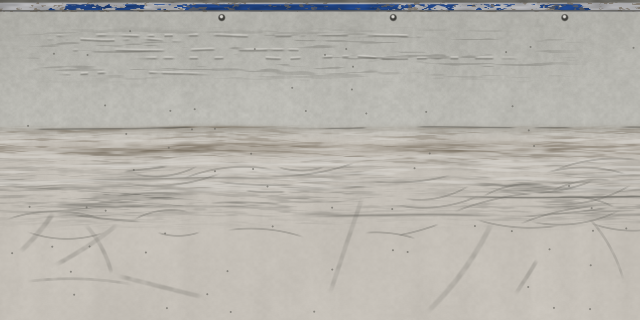
Give the GLSL for this texture, as a WebGL 2 fragment shader.

```glsl
#version 300 es
precision highp float;
// A worn, pale metal panel below a chipped blue rail, with a row of rivets.
// Stretched value noise makes the rubbed bands and streaks; bent segments
// make the scuffs. Units are canvas heights, y measured down from the top.
#define UPPER_PAINT vec3(.695, .692, .667)
#define LOWER_PAINT vec3(.772, .752, .72)
#define BROWN vec3(.43, .385, .32)
#define GREY vec3(.4, .395, .37)
#define BARE vec3(.86, .85, .83)
#define RAIL_BLUE vec3(.11, .24, .47)
#define RAIL_GREY vec3(.66, .66, .67)
#define RAIL_BOTTOM .035
#define RIVET_RADIUS .0105
#define GRAIN .045
#define SCUFF_COUNT 34

uniform vec2 u_resolution;
out vec4 outColor;

float hash(vec2 p) { return fract(sin(dot(p, vec2(127.1, 311.7))) * 43758.5453); }

float noise(vec2 p) {
  vec2 i = floor(p), f = fract(p);
  f = f * f * (3. - 2. * f);
  return mix(mix(hash(i), hash(i + vec2(1, 0)), f.x),
             mix(hash(i + vec2(0, 1)), hash(i + 1.), f.x), f.y);
}

float fbm(vec2 p) {
  return .5 * noise(p) + .3 * noise(p * 2.1 + 7.3) + .2 * noise(p * 4.3 + 19.1);
}

float span(float x, float a, float b, float soft) {
  return smoothstep(a - soft, a + soft, x) * (1. - smoothstep(b - soft, b + soft, x));
}

float ridge(float y, float centre, float width) {
  float d = (y - centre) / width;
  return exp(-d * d);
}

// Long horizontal fibres of wear, from 0 to 1.
float streaks(vec2 p, float seed) {
  float n = .6 * noise(p * vec2(5, 105) + seed) + .4 * noise(p * vec2(19, 210) - seed);
  return smoothstep(.45, .8, n);
}

// Bent segment that fades at both ends.
float scuff(vec2 p, vec2 a, vec2 b, float bend, float width) {
  vec2 along = b - a;
  float t = clamp(dot(p - a, along) / dot(along, along), 0., 1.);
  float arch = 4. * t * (1. - t);
  vec2 spine = a + along * t + vec2(-along.y, along.x) * bend * arch;
  return (1. - smoothstep(.3 * width, width, length(p - spine))) * smoothstep(0., .5, arch);
}

vec3 rail(vec2 p, float px) {
  float cover = .12 + .75 * span(p.x, .6, 1.25, .04) + .36 * span(p.x, .14, .6, .03)
    + .3 * span(p.x, 1.25, 1.62, .05) + .48 * span(p.x, 1.66, 1.86, .04);
  float chips = fbm(p * vec2(32, 95));
  float blue = smoothstep(-.05, .05, cover - chips) * span(p.y, .013, .033, .003);
  vec3 c = RAIL_GREY + .16 * (noise(p * vec2(24, 130)) - .5);
  c = mix(c, RAIL_BLUE * (.85 + .4 * noise(p * vec2(30, 150))), blue);
  c = mix(c, BROWN, .65 * smoothstep(.58, .72, fbm(p * vec2(50, 110) + 41.)));
  c = mix(GREY * .9 + .1 * noise(p * vec2(30, 90)), c, smoothstep(.006, .006 + 1.5 * px, p.y));
  return mix(c, GREY * .75, .85 * ridge(p.y, RAIL_BOTTOM - .001, .0025));
}

void main() {
  float px = 1. / u_resolution.y;
  vec2 p = vec2(gl_FragCoord.x, u_resolution.y - gl_FragCoord.y) * px;
  vec2 q = p + vec2(0, .012 * (noise(p * vec2(3, 4)) - .5));

  // Painted base with mottling, faint drips and grain.
  vec3 c = UPPER_PAINT + .035 * smoothstep(.05, .38, p.y);
  c = mix(c, LOWER_PAINT, smoothstep(.38, .45, p.y));
  c += .035 * (fbm(p * 5.) - .5) + .022 * (noise(p * vec2(22, 1.8)) - .5);
  c += GRAIN * (fbm(p * 75.) - .5) * mix(1.5, .7, smoothstep(.35, .5, p.y));

  // Broken, embossed scratches on the upper panel: y, start, end.
  vec3 rows[5] = vec3[5](vec3(.113, .15, 1.3), vec3(.126, .1, .55),
    vec3(.155, .15, .95), vec3(.18, .45, 1.6), vec3(.23, .2, .63));
  for (int i = 0; i < 5; i++) {
    vec3 row = rows[i];
    float k = float(i);
    float y = row.x + .008 * (noise(vec2(p.x * 9., k * 5.)) - .5);
    float worn = span(p.x, row.y, row.z, .04) * smoothstep(.35, .7, noise(vec2(p.x * 38., k * 9.)));
    c = mix(c, GREY, .5 * worn * ridge(p.y, y + .002, .003));
    c = mix(c, BARE, .55 * worn * ridge(p.y, y - .004, .0025));
  }
  float upperWear = span(p.y, .1, .24, .03) * span(p.x, .1, 1.75, .12);
  c = mix(c, GREY, .3 * upperWear * smoothstep(.45, 1., streaks(q, 63.)));

  // Two brown rub bands and the grey streaked zone beneath them.
  float fibre = streaks(q, 3.), fine = streaks(q * vec2(1.6, 1.3), 27.);
  float first = ridge(q.y, .406, .01) * (.45 + .5 * span(p.x, .25, .9, .1));
  float second = ridge(q.y, .467, .016)
    * (.32 + .5 * span(p.x, .2, 1., .1) + .42 * span(p.x, 1.32, 1.77, .08));
  c = mix(c, BROWN, (first + second) * (.35 + .65 * fibre));
  c = mix(c, GREY, .65 * ridge(q.y, .401, .0025) * smoothstep(.25, .6, noise(vec2(p.x * 11., 2))));
  c = mix(c, BROWN, .32 * fine * span(p.y, .4, .51, .015));
  float zone = span(p.y, .5, .68, .06);
  c = mix(c, GREY, zone * (.27 * fibre + .25 * fine) * (.4 + noise(p * vec2(3, 9))));
  float marks = ridge(q.y, .612, .011) * span(p.x, .28, .56, .06) * (.25 + .6 * fine)
    + .65 * ridge(q.y, .617, .003) * span(p.x, 1.45, 2.1, .1)
    + .45 * ridge(q.y, .672, .004) * span(p.x, 1., 1.5, .08)
    + .4 * ridge(q.y, .56, .004) * span(p.x, .25, .85, .1);
  c = mix(c, GREY, marks);
  c = mix(c, BARE, .5 * streaks(q, 81.) * span(p.y, .41, .6, .02));
  c = mix(c, BARE, .5 * ridge(q.y, .516, .004) * span(p.x, .25, 1.2, .1));

  // Scattered shallow scuffs, then larger sweeps: start.xy, end.xy.
  for (int i = 0; i < SCUFF_COUNT; i++) {
    vec2 k = vec2(i, 1);
    vec2 a = vec2(2.1 * hash(k) - .1, .52 + .24 * hash(k + 2.));
    vec2 b = a + vec2(.12 + .22 * hash(k + 5.3), .1 * hash(k + 7.7) - .065);
    c = mix(c, GREY, .3 * scuff(p, a, b, .2 * hash(k + 9.1) - .1, .0045));
  }
  vec4 sweeps[9] = vec4[9](vec4(1.135, .61, 1.03, .92), vec4(.265, .7, .35, .86),
    vec4(.37, .7, .17, .83), vec4(.17, .66, .06, .79), vec4(.08, .88, .42, .89),
    vec4(.36, .86, .64, .93), vec4(1.54, .69, 1.33, .98), vec4(1.68, .81, 1.61, .92),
    vec4(1.84, .68, 1.95, .88));
  for (int i = 0; i < 9; i++) {
    vec2 k = vec2(i, 8);
    float rub = scuff(p, sweeps[i].xy, sweeps[i].zw, .16 * hash(k + 1.) - .08, .006 + .007 * hash(k));
    c = mix(c, GREY, rub * (.13 + .16 * noise(p * 60.)));
  }

  // Sparse dark nicks.
  vec2 cell = floor(p * 16.);
  vec2 nick = fract(p * 16.) - .25 - .5 * vec2(hash(cell + 3.), hash(cell + 9.));
  c = mix(c, GREY, .65 * step(.88, hash(cell)) * (1. - smoothstep(.016, .08, length(nick))));

  // Rivets, each with a dark rim and a lit cap.
  for (int i = 0; i < 3; i++) {
    vec2 d = p - vec2(.693 + .536 * float(i), .055);
    vec3 cap = mix(BARE, GREY * .6, smoothstep(.002, .008, length(d + vec2(.001, .003))));
    c = mix(cap, c, smoothstep(-px, px, length(d) - RIVET_RADIUS));
  }

  c = mix(rail(p, px), c, smoothstep(RAIL_BOTTOM, RAIL_BOTTOM + 1.5 * px, p.y));
  outColor = vec4(clamp(c, 0., 1.), 1);
}
```
